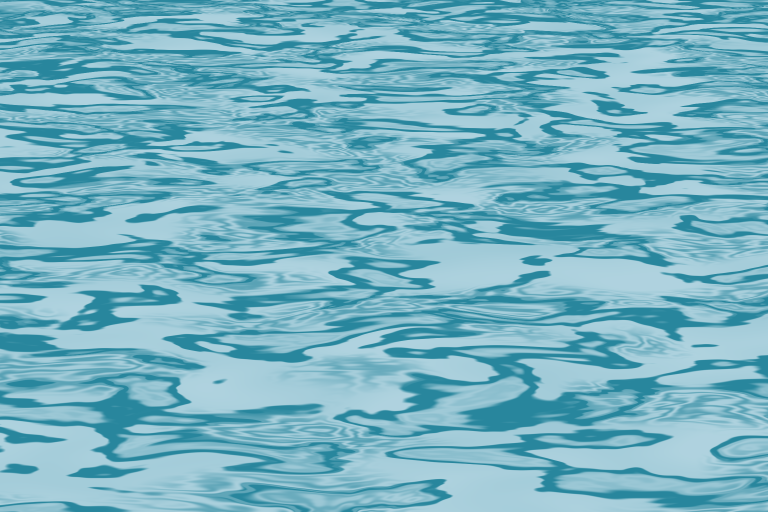
This texture is drawn by a Shadertoy shader. Its source:

```glsl
const vec3 DEEP_TEAL = vec3(0.155, 0.525, 0.615);
const vec3 PALE_SKY = vec3(0.685, 0.825, 0.873);
const float HORIZON = 1.9;                 // height of the vanishing line
const vec2 WAVE_SCALE = vec2(8.5, 70.0);   // waves across and into the distance
const float EDGE = 0.035;                  // softness of reflection borders
const float RAGGED = 0.11;                 // roughness of reflection borders
const float RING_FREQ = 24.0;              // contour ripples per unit of height
const float FILM_TONE = 0.36;              // tone of rippled film
const int SAMPLES = 3;                     // antialiasing grid side

vec2 hashGradient(vec2 cell) {
    vec3 h = fract(vec3(cell.xyx) * vec3(0.1031, 0.1030, 0.0973));
    h += dot(h, h.yzx + 33.33);
    float angle = 6.2832 * fract((h.x + h.y) * h.z);
    return vec2(cos(angle), sin(angle));
}

float noise(vec2 p) {
    vec2 i = floor(p), f = p - i;
    vec2 u = f * f * f * (f * (f * 6.0 - 15.0) + 10.0);
    vec2 e = vec2(1.0, 0.0);
    float a = dot(hashGradient(i), f);
    float b = dot(hashGradient(i + e.xy), f - e.xy);
    float c = dot(hashGradient(i + e.yx), f - e.yx);
    float d = dot(hashGradient(i + e.xx), f - e.xx);
    return mix(mix(a, b, u.x), mix(c, d, u.x), u.y);
}

// Perspective water plane, bent so that the crests wander
vec2 waterPlane(vec2 p) {
    float depth = HORIZON - p.y;
    vec2 q = WAVE_SCALE * vec2(p.x - 0.75, 1.0) / depth + 40.0;
    q.y += 0.9 * noise(q * vec2(0.6, 0.3) + 7.3);
    q.x += 0.9 * noise(q * vec2(0.5, 0.7) + 21.7);
    return q;
}

float waveHeight(vec2 q) {
    return 0.6 * noise(q * 0.57 + 3.1)
         + noise(q + 11.4)
         + 0.4 * noise(q * vec2(1.9, 2.1) + 29.8);
}

// 0 is deep water, 1 is reflected sky
float waterTone(vec2 p) {
    vec2 q = waterPlane(p);
    float grain = noise(q * vec2(4.5, 5.5) + 51.2);
    float height = waveHeight(q);
    float ragged = height + RAGGED * grain;

    // Dark bands between open sheets and the lenses inside them
    float sheetLevel = mix(0.04, 0.05, p.y) - 0.13 * smoothstep(0.87, 1.0, p.y);
    sheetLevel += 0.12 * noise(p * vec2(1.6, 3.0) + 5.7);
    float lensLevel = sheetLevel + mix(0.19, 0.32, p.y);
    float sheet = 1.0 - smoothstep(-EDGE, EDGE, ragged - sheetLevel);
    float lens = smoothstep(-EDGE, EDGE * 2.0, ragged - lensLevel);

    // Film of fine contour rings, gathered in patches
    float rings = 0.5 + 0.5 * sin(height * RING_FREQ + grain * 5.0);
    float patches = noise(q * vec2(0.45, 0.4) + 71.9);
    float film = smoothstep(-0.08, 0.22, patches + 0.12 * (p.y - 0.4));
    float sky = 0.95 + 0.13 * noise(q * vec2(0.7, 0.5) + 90.3);
    float sheetTone = mix(sky, FILM_TONE, film * rings);
    float lensTone = mix(sky - 0.08, FILM_TONE, 0.75 * rings * (0.35 + 0.65 * film));
    float deepTone = 0.42 * film * smoothstep(0.45, 0.9, rings);

    float tone = mix(deepTone, lensTone, lens);
    return clamp(mix(tone, sheetTone, sheet), 0.0, 1.0);
}

void mainImage(out vec4 fragColor, in vec2 fragCoord) {
    float tone = 0.0;
    for (int j = 0; j < SAMPLES; j++) {
        for (int i = 0; i < SAMPLES; i++) {
            vec2 offset = (vec2(i, j) + 0.5) / float(SAMPLES) - 0.5;
            tone += waterTone((fragCoord + offset) / iResolution.y);
        }
    }
    tone /= float(SAMPLES * SAMPLES);
    fragColor = vec4(mix(DEEP_TEAL, PALE_SKY, tone), 1.0);
}
```
